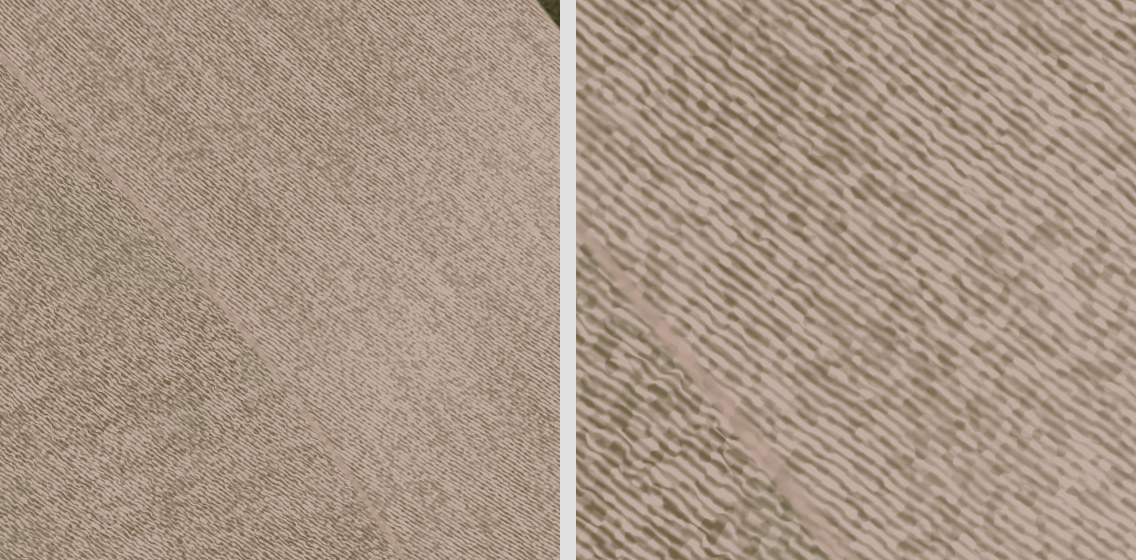
Left: the whole. Right: its middle third, enlarged.
A WebGL 2 fragment shader for this texture:

```glsl
#version 300 es
precision highp float;
// Draws a ploughed field from above: fine diagonal crop rows, a worn track and soil streaks.
uniform vec2 u_resolution;
out vec4 outColor;

const vec3 FURROW = vec3(0.49, 0.43, 0.33);
const vec3 SOIL = vec3(0.735, 0.655, 0.61);
const vec3 TRACK = vec3(0.70, 0.605, 0.55);
const vec3 WEED = vec3(0.45, 0.44, 0.33);
const vec3 VERGE = vec3(0.27, 0.26, 0.15);
const float ROWS = 145.0;         // crop rows per canvas length, across the rows
const float ROW_ANGLE = 0.64;     // downward tilt of the rows, radians
const float ROW_BEND = 0.15;
const float ROW_CONTRAST = 0.46;
const float GRAIN = 0.82;
const float TRACK_WIDTH = 0.0058;
const float TRAM_SPACING = 0.083;
const float TAU = 6.2831853;

vec3 hash3(vec2 c) {
    vec3 h = fract(c.xyx * vec3(0.1031, 0.1030, 0.0973));
    h += dot(h, h.yxz + 33.33);
    return fract((h.xxy + h.yzz) * h.zyx);
}

// Smoothly blended cellular noise, about -0.5 to 0.5
float cells(vec2 p) {
    vec2 id = floor(p);
    float total = 0.0, weight = 0.0;
    for (int j = -1; j <= 1; j++) {
        for (int i = -1; i <= 1; i++) {
            vec2 cell = id + vec2(i, j);
            vec3 seed = hash3(cell);
            vec2 d = cell + 0.15 + 0.7 * seed.xy - p;
            float w = exp(-9.0 * dot(d, d));
            total += w * (seed.z - 0.5);
            weight += w;
        }
    }
    return total / weight;
}

float blob(vec2 p, vec2 center, vec2 size) {
    vec2 d = (p - center) / size;
    return exp(-dot(d, d));
}

// Horizontal offset from the gently curving track
float trackOffset(vec2 p) {
    float down = 1.0 - p.y;
    return p.x - (-0.098 + 1.02 * down - 0.20 * down * down);
}

void main() {
    vec2 p = gl_FragCoord.xy / u_resolution;
    float px = 1.0 / min(u_resolution.x, u_resolution.y);
    float s = trackOffset(p);
    float rightSide = smoothstep(-0.012, 0.012, s);
    float leftSide = 1.0 - rightSide;
    float patches = cells(p * 7.0 + 3.0);
    float smallPatches = cells(p * 19.0 + 11.0);

    // Broad light and dark areas of soil
    vec2 diagonal = vec2(p.x * 0.8 - p.y * 0.6, p.x * 0.6 + p.y * 0.8);
    float pale = blob(p, vec2(0.96, 0.68), vec2(0.22, 0.27))
               + 0.75 * blob(p, vec2(0.69, 0.38), vec2(0.17, 0.22));
    float shade = blob(p, vec2(0.42, 0.82), vec2(0.32, 0.25));
    float tone = 0.69 + 0.18 * pale - 0.06 * shade * rightSide
               - 0.05 * leftSide + 0.06 * patches + 0.06 * smallPatches;

    // Long streaks: along the track on one side, climbing across the other
    float alongTrack = 0.7 * cells(vec2(s * 42.0, p.y * 2.5))
                     + cells(vec2(s * 105.0 + 40.0, p.y * 5.0));
    vec2 climb = vec2(0.94 * p.x + 0.34 * p.y, 0.94 * p.y - 0.34 * p.x);
    climb.y += 0.006 * sin(climb.x * 13.0);
    float across = cells(vec2(climb.x * 6.0, climb.y * 58.0) + 20.0);
    tone += 0.16 * alongTrack * rightSide;
    tone += 0.28 * across * leftSide * smoothstep(0.75, 0.25, p.y);

    // Faint pale tramlines, interrupted by the streak noise
    float tram = abs(fract(s / TRAM_SPACING + 0.5) - 0.5) * TRAM_SPACING;
    float tramLine = 1.0 - smoothstep(0.001, 0.001 + max(0.003, px), tram);
    tone += 0.26 * tramLine * rightSide * smoothstep(-0.3, 0.2, alongTrack + patches);

    // Crop rows, slightly bent and broken into short dashes
    vec2 c = p - 0.5;
    vec2 alongDir = vec2(cos(ROW_ANGLE), -sin(ROW_ANGLE));
    float rowPos = dot(p, vec2(-alongDir.y, alongDir.x)) + ROW_BEND * c.x * c.y;
    float alongPos = dot(p, alongDir);
    float broken = cells(vec2(alongPos * 90.0, rowPos * ROWS * 0.8) + 60.0);
    float wobble = 0.07 * sin(alongPos * 47.0 + 4.0 * rowPos) + 0.05 * sin(alongPos * 109.0 + p.y * 31.0);
    float phase = rowPos * ROWS + wobble + broken * mix(0.62, 0.30, rightSide);
    float row = cos(TAU * phase);
    float grain = cells(vec2(alongPos * 165.0, rowPos * 200.0) + 90.0);
    float rowFade = (1.0 - 0.35 * min(pale, 1.0)) * (0.95 + 0.6 * smallPatches);
    tone += ROW_CONTRAST * rowFade * row + GRAIN * grain * (0.9 + 0.2 * leftSide);

    // Soil colour with greener weedy places beside the track
    vec3 color = mix(FURROW, SOIL, clamp(tone, -0.2, 1.12));
    float weeds = blob(p, vec2(0.13, 0.58), vec2(0.13, 0.10))
                + blob(p, vec2(0.345, 0.265), vec2(0.03, 0.045))
                + 0.8 * blob(diagonal, vec2(0.17, 0.58), vec2(0.05, 0.07));
    float greenery = clamp((0.25 + 0.7 * weeds + 0.6 * patches) * leftSide, 0.0, 0.8);
    color = mix(color, WEED, greenery * (0.25 - 0.18 * row));

    // Worn track, wider and fainter in places
    float wear = 0.5 + 0.5 * sin(p.y * 17.0 + 2.5 * sin(p.y * 5.0));
    float halfWidth = TRACK_WIDTH * (0.75 + 0.45 * wear + 0.6 * smallPatches);
    float track = 1.0 - smoothstep(halfWidth - 0.002, halfWidth + 0.003 + px, abs(s + 0.003 * patches));
    float gap = 0.55 * blob(p, vec2(0.51, 0.30), vec2(0.05, 0.06));
    color = mix(color, TRACK * (1.0 + 0.10 * grain), track * (0.85 - gap));

    // Dark green verge in the top right corner
    float verge = dot(p - vec2(0.957, 1.0), vec2(0.788, 0.616));
    color = mix(color, SOIL, 0.4 * smoothstep(-0.012, -0.004, verge));
    color = mix(color, VERGE * (1.0 + 0.4 * grain), smoothstep(-0.003, 0.003 + px, verge));

    outColor = vec4(color, 1.0);
}
```
